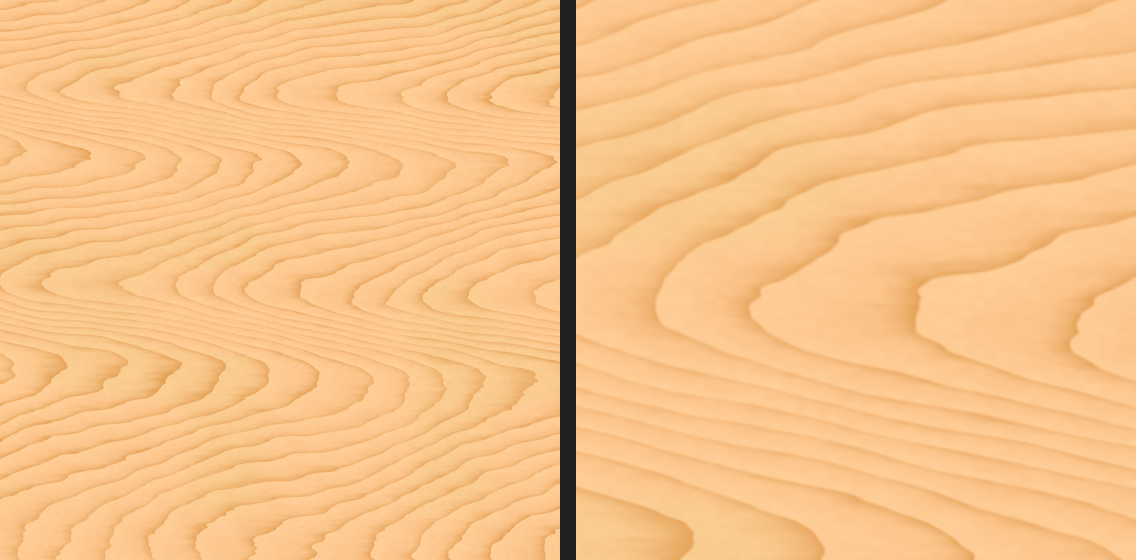
Left, the full canvas; right, a detail of the centre.
Write a WebGL 2 fragment shader that draws this texture.

```glsl
#version 300 es
precision highp float;
// Pale softwood veneer with flowing growth rings. Rings are contours of a
// skewed zigzag field bent by layered sines; each ring darkens slowly through
// horizontal fibres and then stops at a crisp, slightly ragged edge.

#define RING_COUNT 11.8
#define SWING 0.31
#define RISE_SHARE 0.34
#define BAND_TILT 0.03
#define WARP 0.021
#define RAGGED 0.17
#define EDGE_SOFTNESS 0.0024
#define LIGHT_WOOD vec3(0.995, 0.803, 0.585)
#define BASE_WOOD vec3(0.990, 0.780, 0.557)
#define DARK_WOOD vec3(0.895, 0.635, 0.345)
#define PALE_PATCH vec3(0.972, 0.800, 0.555)

uniform vec2 u_resolution;
out vec4 fragColor;

float hash(vec2 cell) {
    uvec2 q = uvec2(ivec2(cell)) * uvec2(1597334673u, 3812015801u);
    uint h = (q.x ^ q.y) * 1597334673u;
    h = (h ^ (h >> 15)) * 2246822519u;
    return float((h ^ (h >> 13)) >> 8) / 16777216.0;
}

float valueNoise(vec2 p) {
    vec2 cell = floor(p);
    vec2 f = p - cell;
    f = f * f * (3.0 - 2.0 * f);
    float low = mix(hash(cell), hash(cell + vec2(1, 0)), f.x);
    float high = mix(hash(cell + vec2(0, 1)), hash(cell + vec2(1, 1)), f.x);
    return mix(low, high, f.y);
}

// Layered sines in turning directions
float layeredSines(vec2 p) {
    float sum = 0.0, amplitude = 1.0, frequency = 9.0;
    for (int i = 0; i < 5; i++) {
        float k = float(i);
        vec2 direction = vec2(cos(k * 2.4 + 0.6), sin(k * 2.4 + 0.6));
        sum += amplitude * sin(dot(p, direction) * frequency + k * 1.7);
        amplitude *= 0.66;
        frequency *= 1.75;
    }
    return sum;
}

// Rounded zigzag from -1 to 1: quick rise, slow return
float zigzag(float s) {
    float u = fract(s);
    float rise = smoothstep(0.0, RISE_SHARE, u);
    float fall = smoothstep(RISE_SHARE, 1.0, u);
    return 2.0 * (rise - fall) - 1.0;
}

// Ring number at a point; whole numbers lie on the ring edges
float ringField(vec2 p) {
    float depth = 0.83 - p.y - BAND_TILT * (p.x - 0.5);
    depth += 0.006 * layeredSines(p * 0.7 + 3.0);
    float bends = depth * (3.18 - 0.93 * depth);
    float across = p.x - SWING * zigzag(bends);
    across += WARP * layeredSines(p + 8.0);
    float ragged = valueNoise(p * vec2(9.0, 85.0) + 40.0) - 0.5;
    ragged += 0.5 * (valueNoise(p * vec2(22.0, 190.0) + 70.0) - 0.5);
    return across * RING_COUNT + RAGGED * ragged;
}

void main() {
    vec2 p = gl_FragCoord.xy / u_resolution.y;
    float rings = ringField(p);
    float slope = length(vec2(dFdx(rings), dFdy(rings)));
    float t = fract(rings);
    float ringId = floor(rings) + 64.0;

    // Scattered pale patches, where the fibres reach further
    float patchMask = smoothstep(0.62, 0.85, valueNoise(p * vec2(5.0, 9.0) + 17.0));

    // Fibrous ramp up to the crisp edge
    float fibre = valueNoise(p * vec2(14.0, 180.0) + 110.0);
    fibre = 0.65 * fibre + 0.35 * valueNoise(p * vec2(35.0, 330.0) + 230.0);
    float steepness = mix(3.0, 9.5, fibre) * mix(1.0, 0.6, patchMask);
    float ramp = pow(t, steepness);
    float softEdge = slope * max(EDGE_SOFTNESS * u_resolution.y, 1.2);
    ramp *= smoothstep(0.0, clamp(softEdge, 0.01, 0.45), 1.0 - t);

    // Strength varies between rings and along them
    float strength = 0.8 + 0.3 * hash(vec2(ringId, 5.0));
    strength *= 0.72 + 0.5 * valueNoise(p * vec2(7.0, 16.0) + 300.0);

    // Wood body with soft mottling and fine pores
    vec3 colour = mix(LIGHT_WOOD, BASE_WOOD, smoothstep(0.0, 0.65, t));
    colour = mix(colour, PALE_PATCH, 0.6 * patchMask);
    colour = mix(colour, DARK_WOOD, clamp(ramp * strength, 0.0, 1.0));
    float mottle = valueNoise(p * vec2(34.0, 48.0) + 400.0) - 0.5;
    float pores = valueNoise(p * vec2(150.0, 300.0) + 500.0) - 0.5;
    colour += (0.016 * mottle + 0.024 * pores) * vec3(0.4, 0.8, 1.0);

    fragColor = vec4(clamp(colour, 0.0, 1.0), 1.0);
}
```
